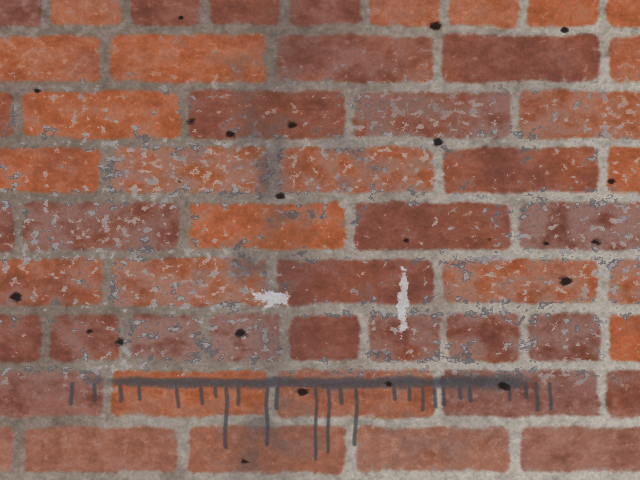
This texture is drawn by a WebGL 2 fragment shader. Its source:

```glsl
#version 300 es
precision highp float;
// Weathered red brick wall with pale mortar, peeling slate paint and dark drips.
uniform vec2 u_resolution;
out vec4 outColor;

float hash(vec2 p) {
    vec3 q = fract(p.xyx * vec3(0.1031, 0.1030, 0.0973));
    q += dot(q, q.yzx + 33.33);
    return fract((q.x + q.y) * q.z);
}

float gradientNoise(vec2 p) {
    vec2 cell = floor(p), f = fract(p);
    vec2 blend = f * f * f * (f * (f * 6.0 - 15.0) + 10.0);
    vec4 corner;
    for (int i = 0; i < 4; i++) {
        vec2 o = vec2(i & 1, i >> 1);
        float angle = 6.2832 * hash(cell + o + 57.0);
        corner[i] = dot(vec2(cos(angle), sin(angle)), f - o);
    }
    return mix(mix(corner.x, corner.y, blend.x), mix(corner.z, corner.w, blend.x), blend.y);
}

float fbm(vec2 p) {
    float sum = 0.0, amp = 0.8;
    for (int i = 0; i < 5; i++) {
        sum += amp * gradientNoise(p);
        p = mat2(1.6, 1.2, -1.2, 1.6) * p + 7.3;
        amp *= 0.55;
    }
    return sum;
}

float roundedBox(vec2 p, vec2 halfSize, float radius) {
    vec2 q = abs(p) - halfSize + radius;
    return length(max(q, 0.0)) + min(max(q.x, q.y), 0.0) - radius;
}

// Signed distance to the nearest brick; id receives its column and course.
float brickWall(vec2 p, out vec2 id) {
    const float course = 0.1163;
    float v = (p.y - 0.064) / course, row = floor(v);
    float header = step(4.5, mod(row, 6.0));
    float width = mix(0.345, 0.166, header);
    float shift = mix(mix(0.222, 0.038, mod(row, 2.0)), 0.095, header);
    float u = (p.x - shift) / width;
    id = vec2(floor(u), row);
    vec2 size = vec2(width, course);
    vec2 local = (fract(vec2(u, v)) - 0.5) * size;
    return roundedBox(local, size * 0.5 - 0.009 - 0.004 * hash(id + 3.0), 0.014);
}

// Paint runs hanging below the painted ledge, one candidate per narrow cell.
float drips(vec2 p, float px) {
    float cover = 0.0;
    float x = p.x + 0.006 * gradientNoise(p * vec2(9.0, 16.0));
    for (int i = -1; i <= 1; i++) {
        float k = floor(x / 0.027) + float(i);
        float pick = hash(vec2(k, 11.0)), reach = hash(vec2(k, 29.0));
        float center = (k + 0.25 + 0.5 * hash(vec2(k, 5.0))) * 0.027;
        float bottom = 0.825 + 0.045 * reach + 0.13 * step(0.72, reach) * hash(vec2(k, 8.0));
        float d = length(vec2(x - center, p.y - clamp(p.y, 0.80, bottom))) - 0.0025 - 0.0014 * pick;
        float present = step(0.32, pick) * step(0.13, center) * step(center, 1.21);
        cover = max(cover, present * (1.0 - smoothstep(-px, px + 0.001, d)));
    }
    return cover;
}

void main() {
    float px = 1.0 / u_resolution.y;
    vec2 p = gl_FragCoord.xy * px;
    p.y = 1.0 - p.y;
    float aspect = u_resolution.x * px;
    float broad = fbm(p * 5.0), mid = fbm(p * vec2(15.0, 21.0) + 9.0);
    float fine = fbm(p * vec2(48.0, 62.0) + 31.0), grain = fbm(p * 130.0);

    // Bricks with ragged, slightly wandering edges
    vec2 id;
    vec2 wander = 0.007 * vec2(gradientNoise(p * 12.0), gradientNoise(p * 9.0 + 40.0));
    float d = brickWall(p + wander, id) + 0.006 * mid + 0.004 * fine;
    float brick = 1.0 - smoothstep(-0.003 - px, 0.003 + px, d);
    float tone = hash(id + 17.0), worn = hash(id + 71.0);
    float middle = smoothstep(0.04, 0.3, p.y) * (1.0 - smoothstep(0.76, 0.84, p.y));

    vec3 clay = mix(vec3(0.50, 0.30, 0.25), vec3(0.67, 0.37, 0.24), smoothstep(0.1, 0.85, tone + 0.7 * broad));
    clay = mix(clay, vec3(0.61, 0.41, 0.34), smoothstep(0.82, 0.90, p.y) * 0.7);
    clay *= 1.0 + 0.22 * mid + 0.14 * fine;
    float haze = smoothstep(-0.15, 0.6, mid + 0.7 * worn - 0.2);
    clay = mix(clay, vec3(0.58, 0.49, 0.47), haze * (0.25 + 0.4 * worn * middle));

    // Mortar grows paler toward the right and the lower middle
    float pale = smoothstep(0.2, 1.3, p.x / aspect + 0.5 * p.y + 0.7 * broad);
    vec3 mortar = mix(vec3(0.49, 0.43, 0.39), vec3(0.68, 0.65, 0.61), pale);
    mortar *= 1.0 + 0.18 * mid + 0.20 * fine;
    vec3 color = mix(mortar, clay, brick);

    // Slate flakes gather at brick edges, chalky flecks on worn faces
    float edge = exp(-abs(d) * 85.0);
    float slate = smoothstep(0.20, 0.38, fine * 0.7 + mid * 0.5 + 0.20 * edge - 0.12 + 0.15 * worn * middle);
    color = mix(color, vec3(0.37, 0.36, 0.37), slate * (0.2 + 0.6 * middle));
    float chalk = smoothstep(0.24, 0.46, fine + 0.3 * broad + 0.22 * worn - 0.09);
    color = mix(color, vec3(0.69, 0.66, 0.65), chalk * (0.15 + 0.5 * middle));

    // Soot column and cloudy stains
    float soot = exp(-pow((p.x - 0.57 + 0.08 * broad) / 0.055, 2.0)) * (0.6 + 0.7 * mid);
    float cloud = smoothstep(0.05, 0.5, broad + 0.5 * mid) * exp(-pow((p.x - 0.7) / 0.42, 2.0));
    color = mix(color, vec3(0.32, 0.27, 0.27), clamp(0.40 * soot + 0.34 * cloud, 0.0, 0.6));

    // Painted ledge and its runs
    float ledge = exp(-pow((p.y - 0.797 + 0.01 * broad) / 0.018, 2.0)) * smoothstep(0.08, 0.28, p.x) * (1.0 - smoothstep(1.06, 1.16, p.x));
    float paint = smoothstep(0.35, 0.75, ledge + 0.5 * mid + 0.3 * fine - 0.1 + 0.25 * smoothstep(0.88, 0.95, p.x)) * ledge;
    color = mix(color, vec3(0.27, 0.27, 0.29), max(0.85 * paint, 0.78 * drips(p, px)));

    // White splashes and small dark pits
    float splash = min(length((p - vec2(0.565, 0.62)) / vec2(0.040, 0.016)), length((p - vec2(0.84, 0.635)) / vec2(0.012, 0.07)));
    color = mix(color, vec3(0.76, 0.76, 0.77), 0.85 * (1.0 - smoothstep(0.7, 1.1, splash - 0.9 * fine)));
    vec2 pitCell = floor(p / 0.11);
    vec2 pit = p - (pitCell + 0.25 + 0.5 * vec2(hash(pitCell), hash(pitCell + 9.0))) * 0.11;
    float hole = length(pit * vec2(0.7, 1.0)) - 0.008 * hash(pitCell + 5.0) + 0.006 * fine;
    color = mix(color, vec3(0.13, 0.10, 0.10), 0.9 * step(0.80, hash(pitCell + 23.0)) * (1.0 - smoothstep(-px, px + 0.002, hole)));

    color *= 1.0 + 0.10 * grain;
    outColor = vec4(clamp(color, 0.0, 1.0), 1.0);
}
```
